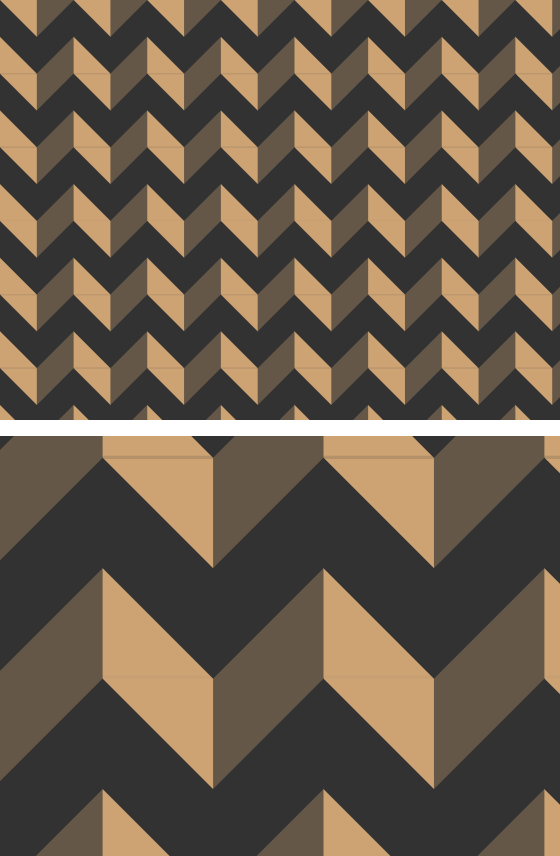
Top: the whole. Bottom: its middle third, enlarged.
This pattern is drawn by a WebGL 2 fragment shader. Its source:

```glsl
#version 300 es
precision highp float;

#define PERIOD 0.1753        // repeat size, in canvas heights
#define SEAM_GRID 384.0      // seam lines per canvas height
#define SEAM_STRENGTH 0.7
#define CHARCOAL vec3(0.196, 0.196, 0.196)
#define TAN vec3(0.804, 0.639, 0.455)
#define BROWN vec3(0.392, 0.341, 0.278)

uniform vec2 u_resolution;
out vec4 outColor;

// Coverage of the half of each unit cycle where fract(t) < 0.5
float halfCycle(float t, float pixel) {
    float inside = 0.25 - abs(fract(t + 0.25) - 0.5);
    return clamp(inside / pixel + 0.5, 0.0, 1.0);
}

// Hairline between tile rows, its strength set by where the row falls on the grid
float rowSeam(float depth, float pixel) {
    float row = floor(depth / PERIOD + 0.5);
    float gridPos = row * PERIOD * SEAM_GRID;
    float f = fract(gridPos);
    float center = (floor(gridPos) + 0.5) / SEAM_GRID;
    float inside = 0.5 / SEAM_GRID - abs(depth - center);
    float line = clamp(inside / pixel + 0.5, 0.0, 1.0);
    return line * f * (1.0 - f) * SEAM_STRENGTH;
}

void main() {
    // Height-based units, measured from the top left corner
    vec2 p = vec2(gl_FragCoord.x, u_resolution.y - gl_FragCoord.y) / u_resolution.y;
    float pixel = 1.0 / u_resolution.y;
    vec2 tile = p / PERIOD;
    float tilePixel = pixel / PERIOD;

    // Zigzag bands with 45 degree slopes
    float zigzag = abs(fract(tile.x) - 0.5);
    float band = halfCycle(tile.y + zigzag, tilePixel * sqrt(2.0));

    // Lit and shaded faces of each fold
    float lit = halfCycle(tile.x, tilePixel);
    vec3 litFace = mix(TAN, CHARCOAL, rowSeam(p.y, pixel));
    vec3 face = mix(BROWN, litFace, lit);

    outColor = vec4(mix(CHARCOAL, face, band), 1.0);
}
```
